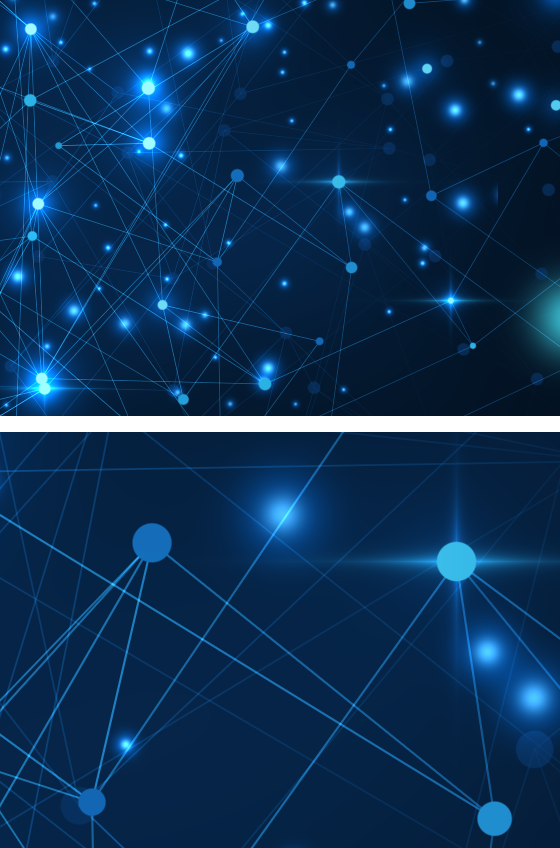
Top, the full canvas; bottom, a detail of the centre.
Give the GLSL for this background, as a WebGL 2 fragment shader.

```glsl
#version 300 es
precision highp float;
// Glowing network on deep navy: hashed grid nodes joined by thin segments,
// a faint rear mesh with dim discs, fans of rays from hubs on the left,
// and cellular sparks with soft halos and a few lens streaks.
uniform vec2 u_resolution;
out vec4 fragColor;

const float CELL = 0.24;
const vec3 NAVY = vec3(0.008, 0.055, 0.105);
const vec3 OCEAN = vec3(0.025, 0.165, 0.325);
const vec3 BLUE = vec3(0.07, 0.39, 0.70);
const vec3 CYAN = vec3(0.17, 0.70, 0.90);
const vec3 ICE = vec3(0.62, 0.98, 1.0);
const vec3 HALO = vec3(0.0, 0.38, 0.78);

vec3 hash3(vec2 cell, float seed) {
    vec3 q = fract((cell.xyx + seed) * vec3(0.1031, 0.1030, 0.0973));
    q += dot(q, q.yxz + 33.33);
    return fract((q.xxy + q.yzz) * q.zyx);
}

vec2 nodeAt(vec2 id, float cell, float seed) {
    return (id + 0.1 + 0.8 * hash3(id, seed).xy) * cell;
}

// Antialiased thin line from a to b
float line(vec2 p, vec2 a, vec2 b, float width, float px) {
    vec2 ab = b - a;
    float t = clamp(dot(p - a, ab) / max(dot(ab, ab), 1e-6), 0.0, 1.0);
    return clamp((0.5 * width - distance(p, a + ab * t)) / px + 0.5, 0.0, 1.0);
}

float disc(float d, float radius, float px) {
    return 1.0 - smoothstep(radius - px, radius + px, d);
}

float glow(float d, float radius) {
    return exp(-d * d / (radius * radius));
}

// Each node reaches toward a few hashed neighbours
float mesh(vec2 p, float seed, float reach, int count, float width, float px) {
    float sum = 0.0;
    for (int y = -1; y < 5; y++)
    for (int x = -1; x < 7; x++) {
        vec2 id = vec2(x, y);
        vec2 a = nodeAt(id, CELL, seed);
        for (int k = 0; k < count; k++) {
            vec3 h = hash3(id, seed + 7.7 + 3.1 * float(k));
            vec2 other = id + floor((h.xy * 2.0 - 1.0) * reach + 0.5);
            float weight = step(h.z, 1.0 - 0.25 * a.x) * (0.55 + 0.45 * h.z);
            sum += weight * line(p, a, nodeAt(other, CELL, seed), width, px);
        }
    }
    return min(sum, 1.4);
}

vec2 hubAt(float i) {
    return vec2(0.07 + 0.05 * hash3(vec2(i, 2.0), 5.3).x, 0.09 + 0.42 * i);
}

// Rays spreading from the hubs to nodes of the front mesh
float fans(vec2 p, float seed, float width, float px) {
    float sum = 0.0;
    for (int i = 0; i < 3; i++)
    for (int j = 0; j < 9; j++) {
        vec2 id = floor(hash3(vec2(i, j), 41.7).xy * vec2(4.0, 6.0) - vec2(1.0));
        sum += line(p, hubAt(float(i)), nodeAt(id, CELL, seed), width, px);
    }
    return min(sum, 1.2);
}

// Solid dot, lit with a halo and an optional horizontal streak
vec3 drawNode(vec3 col, vec2 d, float radius, float heat, float streak, float px) {
    float r = length(d);
    float lit = smoothstep(0.5, 0.8, heat);
    col += lit * (HALO * 0.75 * glow(r, radius * 2.6) + HALO * 0.22 * glow(r, radius * 6.0));
    col += streak * (CYAN * exp(-abs(d.x) * 22.0 - abs(d.y) * 190.0)
                   + BLUE * exp(-abs(d.x) * 260.0 - abs(d.y) * 32.0));
    vec3 tint = mix(mix(BLUE, CYAN, smoothstep(0.0, 0.5, heat)), ICE, lit);
    return mix(col, tint, disc(r, radius, px));
}

vec3 drawSparks(vec3 col, vec2 p, float cell, float seed, float density) {
    vec2 base = floor(p / cell);
    for (int y = -1; y <= 1; y++)
    for (int x = -1; x <= 1; x++) {
        vec2 id = base + vec2(x, y);
        vec3 h = hash3(id, seed + 11.3);
        float d = distance(p, nodeAt(id, cell, seed));
        float radius = 0.0035 + 0.011 * h.x * h.x * h.x;
        float on = step(h.y, density) * (0.5 + 0.5 * h.z);
        col += on * (HALO * 0.8 * glow(d, radius * 2.4) + ICE * 0.7 * glow(d, radius));
    }
    return col;
}

void main() {
    float px = 1.0 / u_resolution.y;
    vec2 p = gl_FragCoord.xy * px;
    float left = 1.0 - smoothstep(0.25, 1.2, p.x);

    // Backdrop with soft haze and a teal light at the right edge
    float haze = 0.5 + 0.25 * sin(p.x * 7.0 + 2.0 * sin(p.y * 4.0)) + 0.25 * sin(p.y * 9.0 - p.x * 3.0);
    float depth = glow(length((p - vec2(0.32, 0.55)) * vec2(0.75, 0.9)), 0.62);
    vec3 col = mix(NAVY, OCEAN, depth * (0.72 + 0.3 * haze));
    col += vec3(0.22, 0.68, 0.70) * glow(distance(p, vec2(1.375, 0.235)), 0.085);

    // Rear mesh and dim discs
    col += vec3(0.03, 0.17, 0.28) * mesh(p, 63.2, 3.4, 3, 0.0014, px) * (0.12 + 0.88 * left);
    vec2 base = floor(p / CELL);
    for (int i = 0; i < 9; i++) {
        vec2 id = base + vec2(i % 3 - 1, i / 3 - 1);
        float d = distance(p, nodeAt(id, CELL, 63.2));
        col = mix(col, vec3(0.04, 0.22, 0.43), 0.6 * disc(d, 0.015, px));
    }

    // Front links, sparks and nodes
    vec3 linkTint = mix(vec3(0.07, 0.27, 0.43), vec3(0.12, 0.46, 0.60), left);
    col += linkTint * mesh(p, 17.4, 2.3, 2, 0.0017, px);
    col += linkTint * 0.7 * fans(p, 17.4, 0.0015, px);
    col = drawSparks(col, p, 0.095, 29.6, 0.42 * (1.0 - smoothstep(0.9, 1.3, p.x)) + 0.06);
    for (int i = 0; i < 9; i++) {
        vec2 id = base + vec2(i % 3 - 1, i / 3 - 1);
        vec3 h = hash3(id, 88.1);
        float heat = h.x * mix(0.75, 1.1, left);
        col = drawNode(col, p - nodeAt(id, CELL, 17.4), 0.006 + 0.010 * sqrt(h.y), heat, step(0.82, h.z), px);
    }
    for (int i = 0; i < 3; i++) col = drawNode(col, p - hubAt(float(i)), 0.014, 1.0, 0.0, px);
    fragColor = vec4(min(col, vec3(1.0)), 1.0);
}
```
